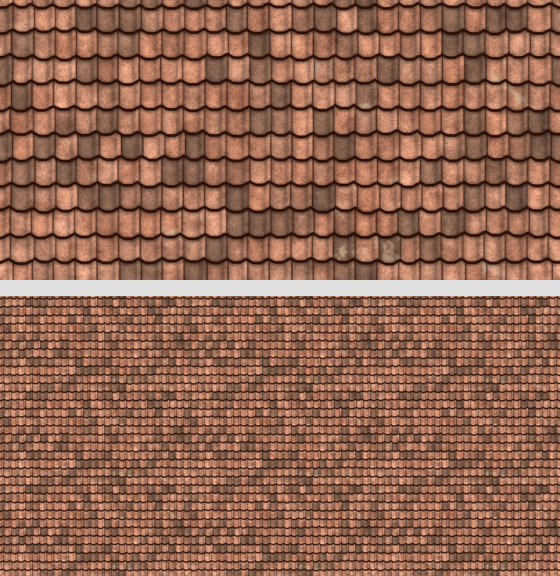
Top: one tile. Bottom: repeated 3 by 3.
Give the GLSL for this texture, as a Shadertoy shader.

```glsl
#define COLS 26.0
#define ROWS 11.0
#define ORIGIN vec2(-0.55, 0.24)
#define SCALLOP 0.065
#define LIP_JITTER 0.09
#define JOINT_WIDTH 0.07
#define GRAIN 0.42
#define CLAY_PALE vec3(0.79, 0.57, 0.46)
#define CLAY_RED vec3(0.70, 0.45, 0.34)
#define CLAY_AGED vec3(0.47, 0.35, 0.29)
#define GAP_DARK vec3(0.17, 0.06, 0.03)
#define LICHEN vec3(0.74, 0.67, 0.55)

const float TAU = 6.28318;

float hash(vec2 p) {
    vec3 q = fract(p.xyx * 0.1031);
    q += dot(q, q.yzx + 33.33);
    return fract((q.x + q.y) * q.z);
}

// Value noise that wraps after `period` cells
float noise(vec2 p, vec2 period) {
    vec2 i = floor(p), f = fract(p);
    f = f * f * (3.0 - 2.0 * f);
    vec2 a = mod(i, period), b = mod(i + 1.0, period);
    return mix(mix(hash(a), hash(vec2(b.x, a.y)), f.x),
               mix(hash(vec2(a.x, b.y)), hash(b), f.x), f.y);
}

float fbm(vec2 uv, vec2 period) {
    float sum = 0.0, weight = 0.5;
    for (int i = 0; i < 4; i++) {
        sum += weight * noise(uv * period, period);
        period *= 2.0;
        weight *= 0.6;
    }
    return sum / 1.088;
}

float tileHash(vec2 id, float seed) {
    return hash(mod(id, vec2(COLS, ROWS)) + seed);
}

// Column coordinate within a row, with slightly uneven laying
float columnAt(float x, float row) {
    float drift = noise(vec2(x * 13.0, row), vec2(13.0, ROWS)) - 0.5;
    return x * COLS + ORIGIN.x + 0.2 * drift;
}

// Height of the lower tile edge: scallop, sag and per-tile slip
float lipAt(float x, float row) {
    float u = columnAt(x, row), col = floor(u), f = u - col;
    float slip = mix(tileHash(vec2(col, row), 7.0),
                     tileHash(vec2(col + 1.0, row), 7.0),
                     smoothstep(0.92, 1.0, f));
    float sag = noise(vec2(x * 9.0, row + 3.0), vec2(9.0, ROWS));
    float wave = -SCALLOP * cos(TAU * (f - 0.45))
               + 0.25 * SCALLOP * cos(2.0 * TAU * (f - 0.95));
    return wave + LIP_JITTER * (slip - 0.5) + 0.07 * (sag - 0.5);
}

float bump(float x, float width) {
    return exp(-x * x / (width * width));
}

void mainImage(out vec4 fragColor, in vec2 fragCoord) {
    vec2 uv = fragCoord / iResolution.xy;
    float v = uv.y * ROWS + ORIGIN.y;

    // Uppermost tile row covering this point
    float row = floor(v) - 1.0;
    for (int k = 0; k < 2; k++) {
        float candidate = floor(v) + float(k);
        if (v >= candidate + lipAt(uv.x, candidate)) row = candidate;
    }
    float below = v - row - lipAt(uv.x, row);
    float above = row + 1.0 + lipAt(uv.x, row + 1.0) - v;
    float u = columnAt(uv.x, row), x = fract(u);
    vec2 id = vec2(floor(u), row);

    // Fired clay with weathered tiles
    float blotch = fbm(uv, vec2(40.0, 20.0));
    float speck = noise(uv * vec2(320.0, 160.0), vec2(320.0, 160.0));
    float region = noise(uv * vec2(10.0, 5.0), vec2(10.0, 5.0));
    float age = 0.75 * tileHash(id, 19.0) + 0.25 * region;
    vec3 color = mix(CLAY_RED, CLAY_PALE, clamp(0.6 * tileHash(id, 41.0) + blotch - 0.25, 0.0, 1.0));
    color = mix(color, CLAY_AGED, 0.85 * smoothstep(0.56, 0.86, age));
    color *= 0.92 + 0.16 * tileHash(id, 63.0);
    color *= 1.0 + GRAIN * (blotch - 0.5) + 0.18 * (speck - 0.5);
    color *= 1.0 - 0.3 * smoothstep(0.82, 0.95, speck) * blotch;
    float lichen = smoothstep(0.9, 0.96, tileHash(id, 87.0)) * smoothstep(0.52, 0.68, blotch);
    color = mix(color, LICHEN, 0.55 * lichen);

    // Curved pan, side roll and the joint between neighbours
    float relief = 0.98 + 0.09 * cos(TAU * (x - 0.38))
                 - 0.13 * bump(x - 0.72, 0.09)
                 + 0.1 * bump(x - 0.87, 0.06)
                 - 0.14 * bump(x, 0.14);
    color *= relief;
    float joint = 1.0 - smoothstep(0.0, JOINT_WIDTH, min(x, 1.0 - x));
    color = mix(color, GAP_DARK, joint * (0.4 + 0.25 * tileHash(id, 29.0)));

    // Shadow under the row above, and the dark underside of the lip
    color *= 1.0 - 0.4 * (1.0 - smoothstep(0.04, 0.26, above));
    color *= 1.0 - 0.18 * (1.0 - smoothstep(0.03, 0.16, below));
    float gap = max(1.0 - smoothstep(0.045, 0.12, above),
                    1.0 - smoothstep(0.0, 0.06, below));
    color = mix(color, GAP_DARK, gap);

    fragColor = vec4(clamp(color, 0.0, 1.0), 1.0);
}
```
